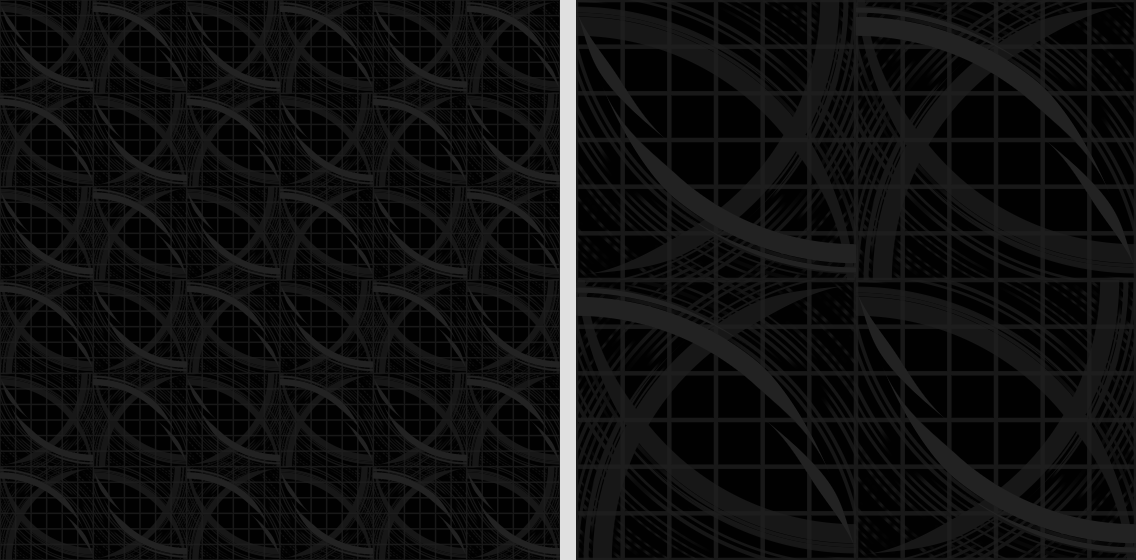
Left, the full canvas; right, a detail of the centre.
Give the GLSL for this pattern, as a three.js fragment shader.

```glsl
// Dark checkerboard of 6 x 6 cells, every other one turned half round.
// Each cell holds tapered sweeping arcs, each with a thin companion and a
// fan of fine concentric threads, crossed by a square grid.
varying vec2 vUv;

const float CELLS = 6.0;          // even, so the half-turned cells wrap
const float GRID_PER_CELL = 6.0;
const float GRID_WIDTH = 0.016;   // widths are in cell units
const float ARC_RADIUS = 0.986;
const float ARC_WIDTH = 0.068;
const float COMPANION_OFFSET = 0.058;
const float COMPANION_WIDTH = 0.018;
const float THREAD_SPACING = 0.024;
const float THREAD_WIDTH = 0.010;
const float DOT_FREQUENCY = 200.0;

const vec3 BACKGROUND = vec3(0.004);
const vec3 GRID_COLOR = vec3(0.094);
const vec3 BRIGHT = vec3(0.135);
const vec3 DIM = vec3(0.090);
const vec3 THREAD_COLOR = vec3(0.085);

float hash(vec2 p) {
  return fract(sin(dot(p, vec2(127.1, 311.7))) * 4375.85);
}

// Smooth noise along one axis, different for each row
float noise(float x, float row) {
  float i = floor(x);
  return mix(hash(vec2(i, row)), hash(vec2(i + 1.0, row)),
             smoothstep(0.0, 1.0, x - i));
}

// Box-filtered coverage of a line of given width at signed distance d
float line(float d, float width, float px) {
  float h = 0.5 * width;
  float b = 0.5 * px;
  return (clamp(d + h, -b, b) - clamp(d - h, -b, b)) / px;
}

// Rises from 0 to 1 between a and b, for brush-like ends
float taper(float a, float b, float x) {
  return smoothstep(a, b, x);
}

float arc(vec2 p, vec2 center, float radius, float width, float px) {
  return line(length(p - center) - radius, width, px);
}

// Broken threads outside an arc, turning to dots farther out
float threads(vec2 p, vec2 center, float seed, float px) {
  vec2 v = p - center;
  float d = length(v) - ARC_RADIUS - 0.03;
  float row = floor(d / THREAD_SPACING);
  float offset = d - (row + 0.5) * THREAD_SPACING;
  float along = atan(v.y, v.x) * ARC_RADIUS;
  float id = row + seed * 37.0;
  float broken = smoothstep(0.25, 0.5, noise(along * 5.0 + 40.0, id));
  float dots = 0.5 + 0.5 * sin(along * DOT_FREQUENCY + row * 2.4);
  float dotted = smoothstep(5.0, 10.0, row) * 0.85;
  float width = THREAD_WIDTH * mix(0.6, 1.4, hash(vec2(id, 9.0)));
  return step(0.0, d) * broken * mix(1.0, dots, dotted) * line(offset, width, px);
}

void main() {
  // Cell space: x runs right, y runs down
  vec2 g = vec2(vUv.x, 1.0 - vUv.y) * CELLS;
  float px = max(fwidth(vUv.x) * CELLS, 0.0001);
  vec2 cell = floor(g);
  vec2 p = g - cell;
  if (mod(cell.x + cell.y, 2.0) > 0.5) p = 1.0 - p;

  vec2 lowCenter = vec2(1.0, -0.08);
  vec2 highCenter = vec2(0.0, 1.08);
  vec2 sideCenter = vec2(-0.08, 0.0);
  float outer = ARC_RADIUS + COMPANION_OFFSET;

  // Fine threads in the corners
  float fine = threads(p, lowCenter, 1.0, px);
  fine = max(fine, threads(p, highCenter, 2.0, px));
  fine = max(fine, threads(p, sideCenter, 3.0, px));
  vec3 color = mix(BACKGROUND, THREAD_COLOR, fine);

  // Dim arcs and their companions
  float sideWidth = ARC_WIDTH * taper(0.03, 0.4, p.x);
  float highWidth = ARC_WIDTH * (1.0 - 0.6 * taper(0.75, 1.0, p.x));
  float dim = arc(p, highCenter, ARC_RADIUS, highWidth, px);
  dim = max(dim, arc(p, sideCenter, ARC_RADIUS, sideWidth, px));
  dim = max(dim, arc(p, highCenter, outer,
                     COMPANION_WIDTH * (1.0 - taper(0.3, 0.8, p.x)), px));
  dim = max(dim, arc(p, sideCenter, outer,
                     COMPANION_WIDTH * (1.0 - taper(0.3, 0.8, p.y)), px));
  color = mix(color, DIM, dim);

  // Bright arc, its companion and the short blade
  float bright = arc(p, lowCenter, ARC_RADIUS,
                     ARC_WIDTH * taper(0.09, 0.36, p.x), px);
  bright = max(bright, arc(p, lowCenter, outer,
                           COMPANION_WIDTH * taper(0.35, 0.75, p.x), px));
  float bladeWidth = 0.046 * taper(0.04, 0.26, p.y)
                   * (1.0 - taper(0.26, 0.51, p.y));
  bright = max(bright, arc(p, vec2(1.05, -0.35), 1.118, bladeWidth, px));
  color = mix(color, BRIGHT, bright);

  // Square grid over everything but the brighter strokes
  vec2 toGrid = (fract(g * GRID_PER_CELL + 0.5) - 0.5) / GRID_PER_CELL;
  float grid = max(line(toGrid.x, GRID_WIDTH, px), line(toGrid.y, GRID_WIDTH, px));
  color = max(color, mix(color, GRID_COLOR + 0.2 * color, grid));

  gl_FragColor = vec4(color, 1.0);
}
```
